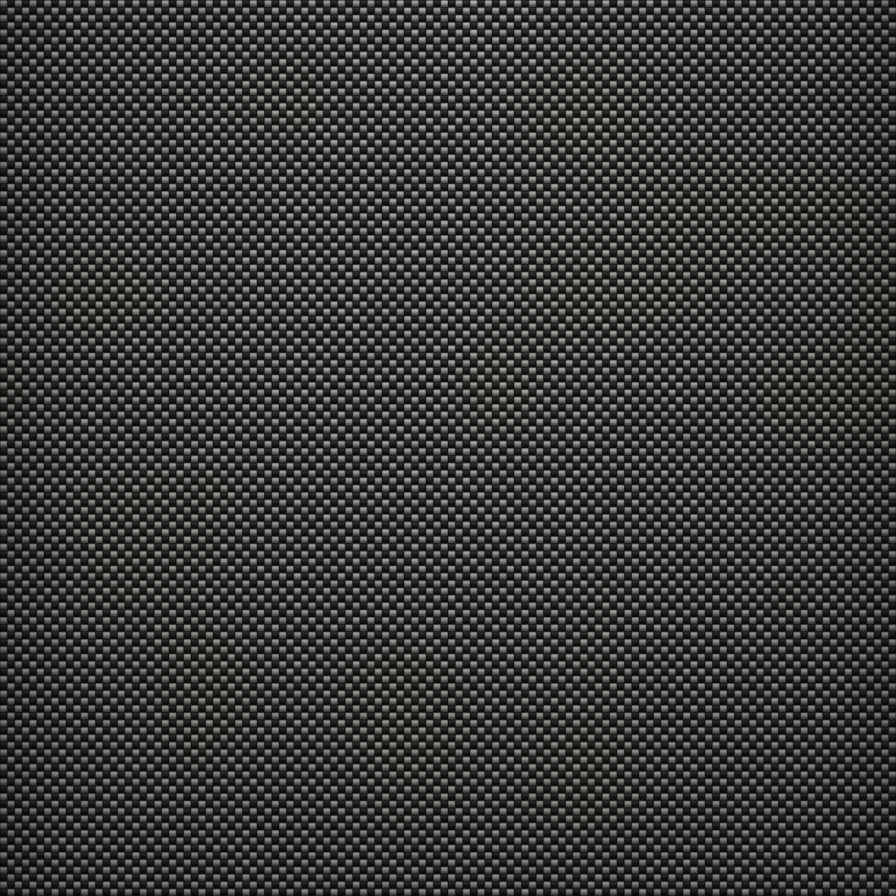
This texture is drawn by a WebGL 2 fragment shader. Its source:

```glsl
#version 300 es
precision highp float;
// Carbon fibre weave: a checkerboard of raised pale tows and sunken dark tows,
// 61 repeats across and 61 down, each tow softly shaded from its upper edge.
// A broad light from the top centre fades towards the sides and the bottom.
uniform vec2 u_resolution;
out vec4 fragColor;

float hash(vec2 p) {
    return fract(sin(dot(p, vec2(127.1, 311.7))) * 43758.5453);
}

float valueNoise(vec2 p) {
    vec2 i = floor(p);
    vec2 f = fract(p);
    f = f * f * (3.0 - 2.0 * f);
    return mix(mix(hash(i), hash(i + vec2(1.0, 0.0)), f.x),
               mix(hash(i + vec2(0.0, 1.0)), hash(i + 1.0), f.x), f.y);
}

float roundedBox(vec2 p, vec2 halfSize, float radius) {
    vec2 q = abs(p) - halfSize + radius;
    return length(max(q, 0.0)) + min(max(q.x, q.y), 0.0) - radius;
}

// Brightness of the weave; two tows per repeat along each axis
float weave(vec2 uv) {
    vec2 grid = uv * 122.0;
    vec2 cell = floor(grid);
    vec2 local = fract(grid) - 0.5;
    float raised = mod(cell.x + cell.y, 2.0);
    float height = local.y + 0.5;

    // Pale tow: bright crown falling to a grey foot; dark tow: faint sheen
    float pale = mix(0.25, 0.59, smoothstep(0.05, 0.8, height));
    float dark = mix(0.04, 0.19, smoothstep(0.1, 1.0, height));
    float tow = mix(dark, pale, raised) * (0.95 + 0.1 * hash(cell));

    // Soft shadow around each tow, wider on the sunken ones
    float d = roundedBox(local, vec2(mix(0.49, 0.53, raised), 0.5), 0.2);
    float body = 1.0 - smoothstep(-0.2, 0.06, d);
    return mix(mix(0.05, 0.12, raised), tow, body);
}

void main() {
    vec2 uv = gl_FragCoord.xy / u_resolution;

    // Average a 3 by 3 set of samples so that the small tows stay smooth
    float shade = 0.0;
    for (int j = -1; j <= 1; j++) {
        for (int i = -1; i <= 1; i++) {
            shade += weave(uv + vec2(i, j) * 0.4 / u_resolution);
        }
    }
    shade /= 9.0;

    // Broad light with darker sides and bottom
    vec2 fromLight = (uv - vec2(0.5, 0.75)) * vec2(1.4, 1.2);
    float light = mix(0.74, 1.1, exp(-dot(fromLight, fromLight)));
    light += 0.1 * exp(-14.0 * length(uv - vec2(0.52, 1.0)));
    light *= 0.92 + 0.08 * smoothstep(0.0, 0.1, min(uv.x, 1.0 - uv.x));
    vec3 color = vec3(1.0, 1.0, 0.985) * shade * light;

    // Faint blotches of warm and cool grey
    color += (valueNoise(uv * 9.0) - 0.5) * vec3(0.004, 0.006, -0.01);

    fragColor = vec4(clamp(color, 0.0, 1.0), 1.0);
}
```
